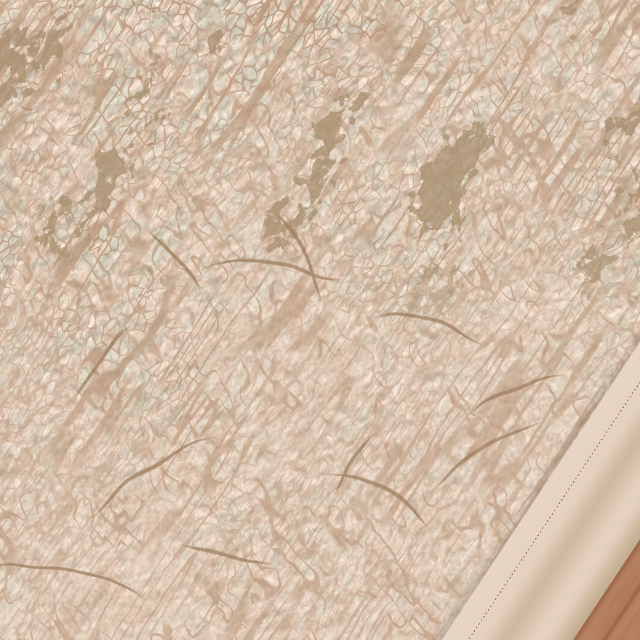
Write a three.js fragment shader that draws this texture.

```glsl
varying vec2 vUv;

const vec3 CREAM = vec3(0.905, 0.832, 0.768);
const vec3 PEACH = vec3(0.872, 0.776, 0.696);
const vec3 SAGE = vec3(0.826, 0.818, 0.750);
const vec3 CRACK = vec3(0.690, 0.540, 0.420);
const vec3 STAIN = vec3(0.655, 0.555, 0.430);
const vec3 CREASE = vec3(0.620, 0.490, 0.370);
const vec3 ROLL_SHADE = vec3(0.770, 0.685, 0.570);
const vec3 WOOD = vec3(0.740, 0.540, 0.400);
const vec3 WOOD_DARK = vec3(0.600, 0.380, 0.270);

const vec2 ALONG = vec2(0.554, 0.833);    // direction of the seam and grain
const vec2 ACROSS = vec2(0.833, -0.554);
const vec2 SEAM_FOOT = vec2(0.69, 0.0);
const float STITCH_AT = 0.035;
const float ROLL_AT = 0.058;
const float WOOD_AT = 0.171;
const float GROOVE_AT = 0.212;
const float SOFT = 0.0012;
const float RELIEF = 0.25;
const float GRAIN = 0.085;
const float CREASE_WIDTH = 0.0032;
const int CREASES = 13;

float hash(vec2 p) {
  return fract(sin(dot(p, vec2(127.1, 311.7))) * 43758.5453);
}

float noise(vec2 p) {
  vec2 i = floor(p), f = fract(p);
  f = f * f * (3.0 - 2.0 * f);
  return mix(mix(hash(i), hash(i + vec2(1, 0)), f.x),
             mix(hash(i + vec2(0, 1)), hash(i + vec2(1, 1)), f.x), f.y);
}

float fbm(vec2 p) {
  float sum = 0.0, amp = 0.53;
  for (int i = 0; i < 4; i++) {
    sum += amp * noise(p);
    p = p * 2.03 + 17.3;
    amp *= 0.5;
  }
  return sum;
}

// Gap between the two nearest cell points: zero on cell borders
float cellBorder(vec2 p) {
  vec2 i = floor(p), f = fract(p);
  float near = 9.0, next = 9.0;
  for (int y = -1; y <= 1; y++)
    for (int x = -1; x <= 1; x++) {
      vec2 g = vec2(float(x), float(y));
      float d = length(g + vec2(hash(i + g), hash(i + g + 41.7)) - f);
      next = min(next, max(near, d));
      near = min(near, d);
    }
  return next - near;
}

// Thin wandering line where noise crosses its middle value
float vein(vec2 p, float width) {
  return 1.0 - smoothstep(width * 0.35, width, abs(noise(p) - 0.5));
}

// Long curved folds with tapering ends
float creases(vec2 p) {
  float ink = 0.0;
  p += 0.016 * (vec2(noise(p * 16.0), noise(p * 16.0 + 31.0)) - 0.5);
  for (int i = 0; i < CREASES; i++) {
    float k = float(i) + 1.0;
    vec2 middle = vec2(0.08 + 0.84 * fract(k * 0.618), 0.1 + 0.53 * hash(vec2(k, 2.0)));
    float turn = mix(0.1, 2.6, sqrt(hash(vec2(k, 5.0))));
    float radius = mix(0.14, 0.45, hash(vec2(k, 7.0)));
    float reach = mix(0.06, 0.15, hash(vec2(k, 9.0)));
    vec2 facing = vec2(cos(turn), sin(turn));
    vec2 v = p - middle + radius * facing;
    float s = atan(facing.x * v.y - facing.y * v.x, dot(v, facing)) * radius / reach;
    float width = CREASE_WIDTH * max(1.0 - s * s, 0.0);
    float d = abs(length(v) - radius);
    float body = 1.0 - smoothstep(width * 0.4, width + SOFT, d);
    ink = max(ink, body * smoothstep(1.0, 0.6, abs(s)));
  }
  return ink;
}

vec3 leather(vec2 p) {
  vec2 straight = vec2(dot(p, ACROSS), dot(p, ALONG));
  vec2 drift = vec2(fbm(p * 6.0), fbm(p * 6.0 + 50.0)) - 0.5;
  vec2 ripple = vec2(noise(p * 65.0), noise(p * 65.0 + 9.0)) - 0.5;
  vec2 q = straight + 0.03 * drift + 0.008 * ripple;
  straight += 0.016 * drift + 0.0015 * ripple;
  float patches = fbm(p * 5.0 + 8.0);
  float wear = clamp(0.12 + 0.85 * p.y - 0.32 * p.x + 1.0 * (patches - 0.5), 0.0, 1.0);

  // Base tint, relief and fine grain
  vec3 col = mix(CREAM, PEACH, smoothstep(0.35, 0.68, fbm(q * vec2(70.0, 42.0))));
  float sage = smoothstep(0.42, 0.62, fbm(q * vec2(75.0, 40.0) + 70.0));
  col = mix(col, SAGE, sage * (0.2 + 0.65 * wear));
  vec2 bump = q * vec2(110.0, 65.0);
  col += RELIEF * (fbm(bump) - fbm(bump + vec2(0.45, -0.5))) * (0.55 + 0.6 * wear);
  col += GRAIN * (noise(straight * vec2(300.0, 210.0)) - 0.5);

  // Cracks: worn cells, long parallel lines and cross wrinkles
  float fade = smoothstep(0.3, 0.65, noise(p * 24.0 + 4.0));
  float cells = 1.0 - smoothstep(0.04, 0.22, cellBorder(q * vec2(74.0, 46.0)));
  float streaks = smoothstep(0.35, 0.6, noise(straight * vec2(13.0, 9.0)));
  float lines = vein(straight * vec2(88.0, 5.5), 0.15) * streaks;
  float cross = vein(q * vec2(34.0, 62.0) + vec2(0.0, 24.0 * q.x), 0.11);
  float hairs = vein(straight * vec2(130.0, 26.0) + 60.0, 0.14) * (1.0 - streaks);
  float crack = cells * (0.1 + 0.75 * wear) * (0.2 + 0.8 * fade);
  crack = max(crack, lines * (0.45 + 0.4 * wear));
  crack = max(crack, cross * (1.0 - fade) * 0.6);
  crack = max(crack, hairs * 0.4);
  col = mix(col, CRACK, crack * 0.85);

  // Dark rubbed stains, broken by pale islands
  float rub = fbm(q * vec2(11.0, 5.0) + 23.0) + 0.16 * (p.y - 0.8);
  float islands = fbm(q * vec2(85.0, 50.0)) - 0.5;
  float stain = smoothstep(0.63, 0.67, rub + 0.42 * islands) * smoothstep(0.4, 0.65, p.y);
  col = mix(col, STAIN, stain * 0.75);
  return mix(col, CREASE, creases(p) * 0.75);
}

// Smooth piped border with stitching, then the wooden frame
vec3 border(float d, float t) {
  vec3 col = mix(CREAM, PEACH, 0.25 * smoothstep(0.0, ROLL_AT, d));
  float thread = 1.0 - smoothstep(0.0005, SOFT, abs(d - STITCH_AT));
  col = mix(col, CREASE, thread * smoothstep(0.2, 0.4, abs(fract(t * 150.0) - 0.5)));
  float shade = smoothstep(ROLL_AT - 0.01, ROLL_AT + 0.025, d) * (1.0 - smoothstep(0.08, 0.125, d));
  shade = max(shade * 0.7, smoothstep(0.13, WOOD_AT, d));
  col = mix(col, ROLL_SHADE, shade);
  vec3 wood = mix(WOOD, WOOD_DARK, 0.5 * fbm(vec2(d * 130.0, t * 9.0)));
  float groove = max(1.0 - smoothstep(0.0, 0.006, abs(d - GROOVE_AT)),
                     1.0 - smoothstep(0.0, 0.012, d - WOOD_AT));
  wood = mix(wood, WOOD_DARK, groove * 0.8);
  return mix(col, wood, smoothstep(-SOFT, SOFT, d - WOOD_AT));
}

void main() {
  vec2 fromSeam = vUv - SEAM_FOOT;
  float d = dot(fromSeam, ACROSS), t = dot(fromSeam, ALONG);
  vec3 col = leather(vUv) * (1.0 - 0.12 * smoothstep(-0.02, 0.0, d));
  gl_FragColor = vec4(mix(col, border(d, t), smoothstep(-SOFT, SOFT, d)), 1.0);
}
```
